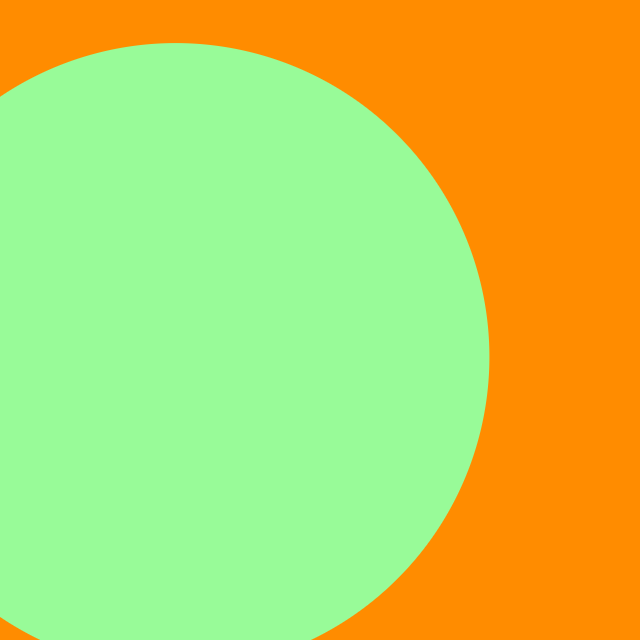
Write a WebGL 1 fragment shader that draws this background.

```glsl
precision highp float;

uniform vec2 u_resolution;

const vec3 ORANGE = vec3(1.0, 0.549, 0.0);
const vec3 PALE_GREEN = vec3(0.596, 0.984, 0.596);
const vec2 DISC_CENTER = vec2(0.2744, 0.4424);
const float DISC_RADIUS = 0.4903;
const float EDGE_PIXELS = 1.0;

// Signed distance to a circle, negative inside
float circleDistance(vec2 point, vec2 center, float radius) {
    return length(point - center) - radius;
}

// Antialiased coverage of a shape from its signed distance
float coverage(float dist, float edgeWidth) {
    return clamp(0.5 - dist / edgeWidth, 0.0, 1.0);
}

void main() {
    float canvasSize = min(u_resolution.x, u_resolution.y);
    vec2 point = gl_FragCoord.xy / u_resolution;
    float edgeWidth = EDGE_PIXELS / canvasSize;

    // Large disc cropped by the left and bottom borders
    float disc = coverage(circleDistance(point, DISC_CENTER, DISC_RADIUS), edgeWidth);

    gl_FragColor = vec4(mix(ORANGE, PALE_GREEN, disc), 1.0);
}
```
